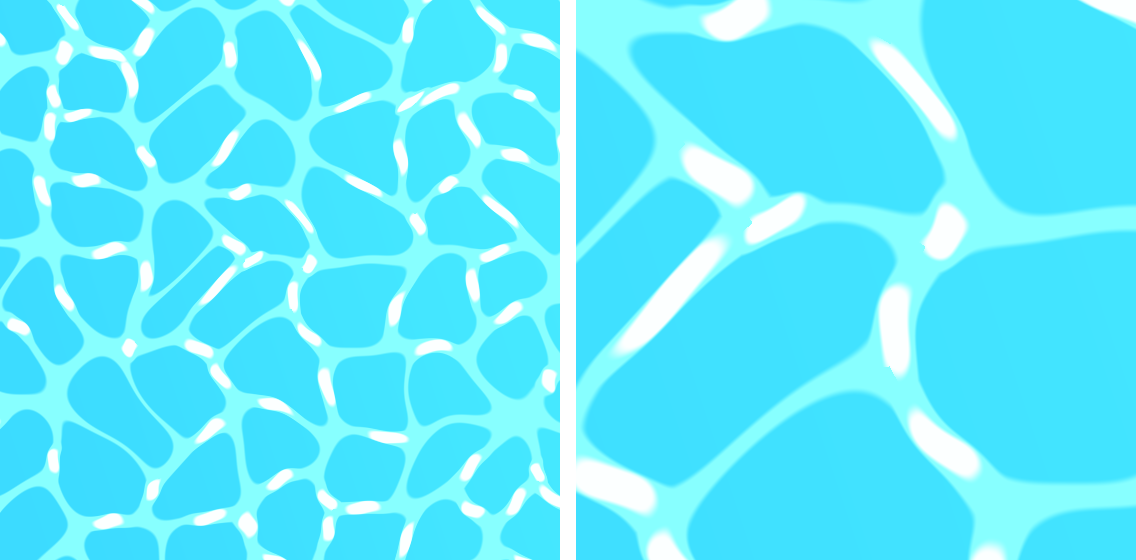
Left, the full canvas; right, a detail of the centre.
This texture is drawn by a three.js fragment shader. Its source:

```glsl
varying vec2 vUv;

vec2 hash2(vec2 p) {
  return fract(sin(vec2(dot(p, vec2(127.1, 311.7)), dot(p, vec2(269.5, 183.3)))) * 4375.85);
}

// One jittered site per grid cell
vec2 site(vec2 cell) {
  return cell + 0.08 + 0.84 * hash2(cell);
}

// Bends the straight cell walls into wavy ones
vec2 ripple(vec2 p) {
  p += 0.15 * sin(p.yx * vec2(2.6, 2.3) + vec2(0.7, 2.9));
  return p + 0.045 * sin(p.yx * vec2(5.7, 6.3) + vec2(4.1, 1.3));
}

// Free length of the wall around the midpoint of sites a and b
float wallClearance(vec2 a, vec2 b) {
  vec2 middle = 0.5 * (a + b);
  float clearance = 1.0;
  for (int j = -1; j <= 1; j++) {
    for (int i = -1; i <= 1; i++) {
      vec2 other = site(floor(middle) + vec2(float(i), float(j)));
      if (distance(other, a) > 0.001 && distance(other, b) > 0.001) {
        clearance = min(clearance, distance(other, middle) - 0.5 * distance(a, b));
      }
    }
  }
  return clearance;
}

// Bent, tapered spot on the wall between two sites: 0 at its centre, 1 at its rim
float glint(vec2 p, vec2 a, vec2 b) {
  vec2 middle = 0.5 * (a + b);
  vec2 rnd = hash2(a + b);
  if (rnd.x > 0.68 || distance(p, middle) > 0.6) return 9.0;
  float clearance = wallClearance(a, b);
  if (clearance < 0.07) return 9.0;

  vec2 across = normalize(b - a);
  if (dot(across, vec2(1.0, 0.37)) < 0.0) across = -across;
  vec2 local = vec2(dot(p - middle, vec2(-across.y, across.x)), dot(p - middle, across));
  float along = local.x / clamp(clearance * 1.1, 0.1, 0.14 + 0.1 * rnd.y);
  float bend = 0.025 * sin(along * 2.4) + 0.03 * (rnd.y - 0.5) * along * along;
  float width = 0.072 * (1.0 + 0.35 * (rnd.y - 0.4) * clamp(along, -1.0, 1.0));
  return pow(pow(abs(along), 2.5) + pow(abs(local.y + bend) / width, 2.5), 0.4);
}

void main() {
  vec2 p = ripple(vUv * 6.8 + vec2(3.2, 7.4));

  // Nearest site
  vec2 homeCell = floor(p);
  vec2 home = site(homeCell);
  for (int j = -1; j <= 1; j++) {
    for (int i = -1; i <= 1; i++) {
      vec2 cell = floor(p) + vec2(float(i), float(j));
      vec2 candidate = site(cell);
      if (distance(p, candidate) < distance(p, home)) {
        home = candidate;
        homeCell = cell;
      }
    }
  }

  // Smooth minimum of wall distances rounds the corners
  float wallSum = 0.0;
  float spot = 9.0;
  for (int j = -2; j <= 2; j++) {
    for (int i = -2; i <= 2; i++) {
      if (i == 0 && j == 0) continue;
      vec2 neighbour = site(homeCell + vec2(float(i), float(j)));
      float wall = dot(0.5 * (home + neighbour) - p, normalize(neighbour - home));
      wallSum += exp(-11.0 * wall);
      if (wall < 0.25) spot = min(spot, glint(p, home, neighbour));
    }
  }
  float wallDistance = -log(wallSum) / 11.0;

  // Light bands swell beside the glints
  float halfWidth = 0.036 + 0.012 * sin(p.x * 2.1 + 1.7 * sin(p.y * 1.6));
  halfWidth += 0.05 * (1.0 - smoothstep(0.7, 2.0, spot));
  float band = 1.0 - smoothstep(halfWidth - 0.014, halfWidth + 0.014, wallDistance);
  float shine = 1.0 - smoothstep(0.84, 1.16, spot);

  // Water colours
  float daylight = smoothstep(0.0, 1.0, dot(vUv, vec2(0.75, 0.25)));
  vec3 water = mix(vec3(0.235, 0.86, 1.0), vec3(0.275, 0.915, 1.0), daylight);
  vec3 aqua = vec3(0.53, 1.0, 1.0);
  vec3 white = vec3(0.99, 1.0, 1.0);
  vec3 color = mix(mix(water, aqua, band), white, shine * band);
  gl_FragColor = vec4(color, 1.0);
}
```
